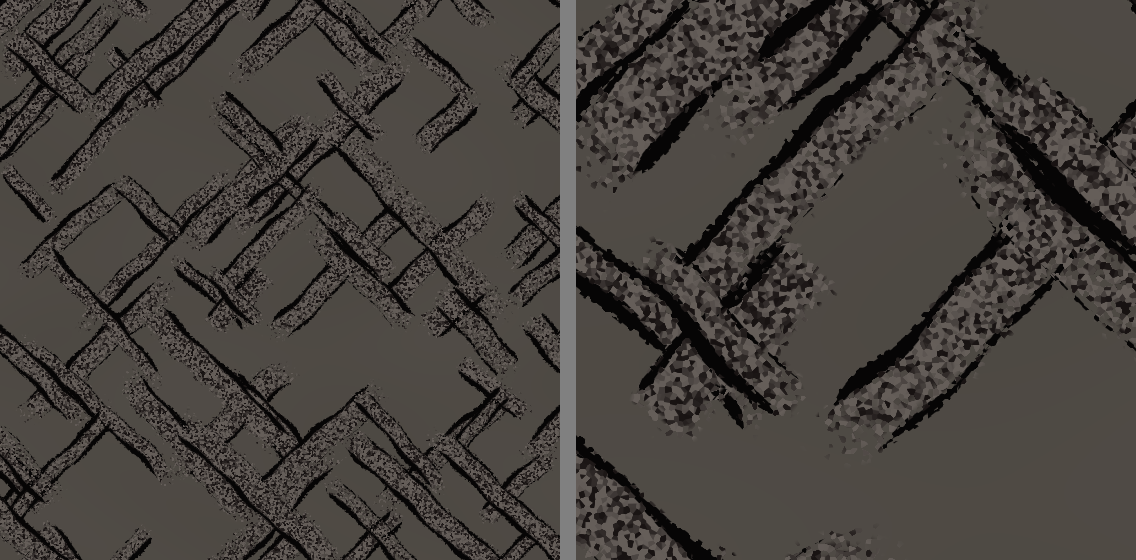
Left: the whole. Right: its middle third, enlarged.
This pattern is drawn by a WebGL 2 fragment shader. Its source:

```glsl
#version 300 es
precision highp float;
// Crossing diagonal bars of stippled grain with ragged black edges on dark grey.

uniform vec2 u_resolution;
out vec4 fragColor;

// Colours
const vec3 GROUND = vec3(0.308, 0.290, 0.268);
const vec3 GRAIN_DARK = vec3(0.090, 0.070, 0.068);
const vec3 GRAIN_LIGHT = vec3(0.395, 0.368, 0.350);
const vec3 INK = vec3(0.025, 0.020, 0.020);

// Sizes, in canvas heights
const vec2 CELL = vec2(0.28, 0.23);            // one bar per cell and layer
const vec2 HALF_LENGTH = vec2(0.065, 0.25);    // shortest, longest
const vec2 HALF_WIDTH = vec2(0.011, 0.024);    // thinnest, widest
const float LINE_HALF = 0.0041;
const float RAGGED = 0.0034;
const float WOBBLE = 0.0022;
const float CURL = 0.022;
const float TILT = 0.14;
const float GRAINS = 310.0;                    // grains per canvas height
const int LAYERS = 4;
const float TAU = 6.2832;

vec4 hash4(vec3 p) {
    vec4 q = fract(p.xyzx * vec4(0.1031, 0.1030, 0.0973, 0.1099));
    q += dot(q, q.wzxy + 33.33);
    return fract((q.xxyz + q.yzzw) * q.zywx);
}

// Smoothed cellular noise: two random values from the nearest grains
vec2 cellGrain(vec2 p) {
    vec2 base = floor(p);
    vec2 sum = vec2(0.0);
    float total = 0.0;
    for (int j = -1; j <= 1; j++) {
        for (int i = -1; i <= 1; i++) {
            vec2 id = base + vec2(i, j);
            vec4 r = hash4(vec3(id, 7.0));
            vec2 d = id + r.xy - p;
            float weight = exp(-18.0 * dot(d, d));
            sum += weight * r.zw;
            total += weight;
        }
    }
    return sum / total;
}

// Ink coverage of a ragged line at distance d from its axis
float inkLine(float d, float halfThick, float px) {
    return 1.0 - smoothstep(-px, px, abs(d) - halfThick);
}

// One bar lying along x; returns (grain coverage, ink coverage)
vec2 bar(vec2 q, vec4 shape, vec4 style, vec2 grain, float px) {
    float halfLength = mix(HALF_LENGTH.x, HALF_LENGTH.y, shape.z * shape.z);
    float halfWidth = mix(HALF_WIDTH.x, HALF_WIDTH.y, shape.w);
    float along = q.x / halfLength;
    float reach = abs(along);

    // Hand-drawn deviation: tilt, layered waves and a curl at one end
    float phase = TAU * style.x;
    float wave = sin(q.x * 34.0 + phase) + 0.6 * sin(q.x * 79.0 + 2.0 * phase);
    float curl = pow(clamp(along, 0.0, 1.15), 7.0) * (shape.x - 0.5);
    q.y += TILT * (style.y - 0.5) * q.x + WOBBLE * wave + CURL * curl;
    q.y *= style.x < 0.5 ? -1.0 : 1.0;

    // Heavy line on one edge, weaker or missing line on the other
    float swell = 0.85 + 0.35 * sin(q.x * 47.0 + 3.0 * phase);
    float taper = 0.010 * smoothstep(0.75, 1.1, reach);
    float rough = RAGGED * (grain.y - 0.5) - taper;
    float heavy = inkLine(q.y - halfWidth, LINE_HALF * swell + rough, px);
    float weakHalf = LINE_HALF * (1.5 * style.z - 0.6) * swell;
    float weak = inkLine(q.y + halfWidth, weakHalf + rough, px);

    // Stipple dissolves away from the heavy line and at the ends
    float across = 0.5 + 0.5 * q.y / halfWidth;
    float density = smoothstep(-0.3, 0.35, across)
        * (1.0 - smoothstep(0.95, 1.15, across))
        * (1.0 - smoothstep(0.7, 1.15, reach))
        * mix(0.55, 1.25, style.w);
    float fill = smoothstep(-0.1, 0.1, density - mix(0.12, 0.9, grain.x));
    return vec2(fill, max(heavy, weak));
}

void main() {
    vec2 p = gl_FragCoord.xy / u_resolution.y;
    float px = 0.8 / u_resolution.y;
    vec2 grain = cellGrain(p * GRAINS);
    vec3 grainColor = mix(GRAIN_DARK, GRAIN_LIGHT, smoothstep(0.0, 0.75, grain.y));

    // Almost flat ground
    float mottle = sin(p.x * 9.0 + 2.0 * sin(p.y * 7.0)) * sin(p.y * 11.0 + p.x * 4.0);
    vec3 color = GROUND + 0.006 * mottle;

    // Layers alternate between the two diagonals, painted over one another
    for (int layer = 0; layer < LAYERS; layer++) {
        float level = float(layer);
        vec2 axis = vec2(1.0, layer % 2 == 0 ? 1.0 : -1.0) * inversesqrt(2.0);
        vec2 q = vec2(dot(p, axis), dot(p, vec2(-axis.y, axis.x)));
        q += CELL * 0.5 * floor(level * 0.5);
        vec2 base = floor(q / CELL);
        for (int j = -1; j <= 1; j++) {
            for (int i = -1; i <= 1; i++) {
                vec2 id = base + vec2(i, j);
                vec4 shape = hash4(vec3(id, level + 11.0));
                vec4 style = hash4(vec3(id, level + 41.0));
                vec2 center = (id + mix(vec2(0.15), vec2(0.85), shape.xy)) * CELL;
                vec2 cover = bar(q - center, shape, style, grain, px);
                color = mix(color, grainColor, cover.x);
                color = mix(color, INK, cover.y);
            }
        }
    }
    fragColor = vec4(color, 1.0);
}
```
